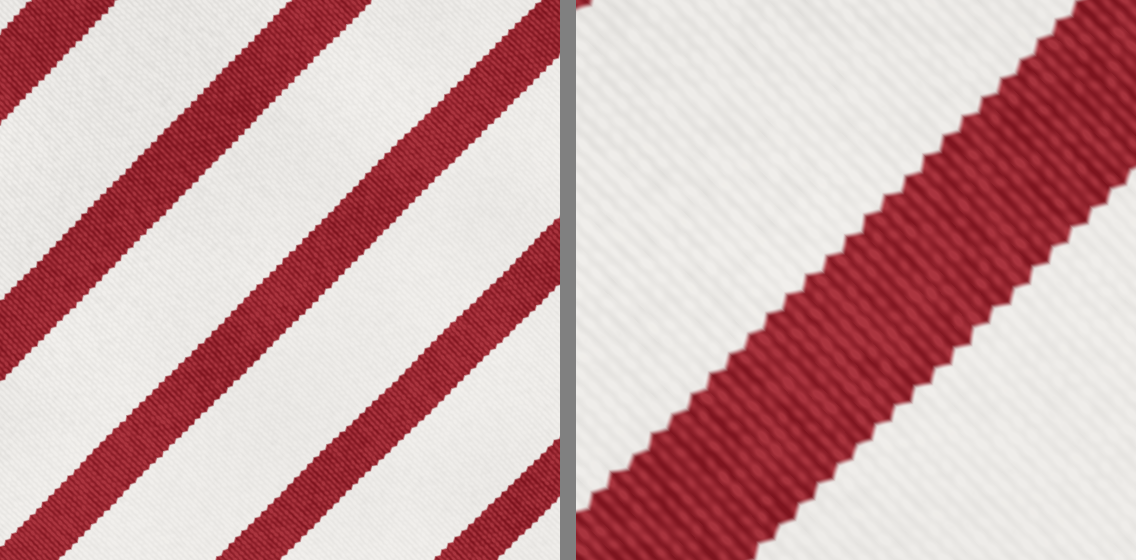
Left: the whole. Right: its middle third, enlarged.
Give the GLSL for this texture, as a Shadertoy shader.

```glsl
// Cream knitted jersey with diagonal crimson stripes and stitch-toothed edges.

#define HALF_STRIPE 0.167   // half stripe width, as a share of one repeat
#define NARROWING 0.006     // width lost at each further stripe
#define COURSES 26.0        // stitch rows per stripe repeat
#define WALES 43.0          // stitch columns per unit along the stripes
#define STITCH_V 0.25       // depth of the V of a stitch, in rows
#define TOOTH 0.016         // depth of the edge teeth, in repeats
#define EDGE_SOFT 0.0085    // least edge blur, in repeats
#define RED_LIGHT vec3(0.665, 0.205, 0.245)
#define RED_DARK vec3(0.495, 0.080, 0.120)
#define CREAM_LIGHT vec3(0.940, 0.932, 0.920)
#define CREAM_DARK vec3(0.840, 0.833, 0.820)

const float TAU = 6.2831853;

float hash(vec2 p) {
    vec3 h = fract(p.xyx * vec3(0.1031, 0.1030, 0.0973));
    h += dot(h, h.yzx + 33.33);
    return fract((h.x + h.y) * h.z);
}

float noise(vec2 p) {
    vec2 i = floor(p), f = fract(p);
    f = f * f * (3.0 - 2.0 * f);
    return mix(mix(hash(i), hash(i + vec2(1, 0)), f.x),
               mix(hash(i + vec2(0, 1)), hash(i + vec2(1, 1)), f.x), f.y);
}

// Stripe phase: whole numbers lie on stripe centres, tightening to lower right.
float stripePhase(float across, float along) {
    across += along * (0.030 - 0.024 * across);
    across += 0.006 * (noise(vec2(along * 5.0, across * 3.0) + 20.0) - 0.5);
    return -0.280 + across * (2.030 + 0.167 * across);
}

void mainImage(out vec4 fragColor, in vec2 fragCoord) {
    vec2 uv = fragCoord / iResolution.xy;
    float across = uv.x + 1.0 - uv.y;   // grows towards the lower right
    float along = uv.x - 1.0 + uv.y;    // grows towards the upper right
    float phase = stripePhase(across, along);

    // Knit grid: narrow columns of stitch legs running across the stripes.
    float wale = along * WALES + 0.4 * noise(uv * 7.0);
    float vee = abs(fract(wale) - 0.5) * 2.0;
    float course = phase * COURSES + STITCH_V * (vee - 0.5) + 0.5 * floor(wale * 2.0);
    vec2 leg = vec2(floor(wale * 2.0), floor(course));
    float stitchTone = hash(leg + 150.0);

    // Long legs run down the columns, with dark gaps beside them.
    float row = 0.5 - 0.5 * cos(TAU * course);
    float bulge = 0.5 - 0.5 * cos(2.0 * TAU * wale);
    float yarn = 0.10 + bulge * (0.62 + 0.26 * row) + 0.10 * row;
    float detail = 1.0 - smoothstep(0.5, 1.0, fwidth(phase) * COURSES);
    yarn = mix(0.53, yarn, detail);

    // Uneven yarn, fibres lying along the columns, and soft folds.
    float fibre = noise(vec2(wale * 3.0, phase * 22.0) + 300.0) - 0.5;
    float fold = noise(vec2(along, across) * 4.0 + 7.0) - 0.5;
    float tone = yarn + 0.30 * (stitchTone - 0.5) * row * detail + 0.45 * fibre;

    // Stripe mask: one pointed tooth per column, with a little wear.
    float stripe = round(phase);
    float tooth = (vee - 0.5) * (0.8 + 0.4 * noise(vec2(wale, stripe + 40.0)));
    float wear = 0.006 * (noise(vec2(wale * 0.8, stripe * 7.0 + 90.0)) - 0.5);
    float edge = abs(phase + TOOTH * tooth + wear - stripe) - (HALF_STRIPE - NARROWING * stripe);
    float soft = max(fwidth(phase), EDGE_SOFT);
    float mask = 1.0 - smoothstep(-soft, soft, edge);

    // Gaps in the cream show most towards the upper left, some as pinholes.
    float openness = mix(0.62, 0.38, smoothstep(0.3, 1.3, across));
    float pinhole = smoothstep(0.75, 1.0, hash(leg + 31.0)) * row * openness * detail;
    float creamTone = 1.0 - openness * (1.0 - clamp(tone + 0.12, 0.0, 1.0)) - 0.35 * pinhole;
    vec3 cream = mix(CREAM_DARK, CREAM_LIGHT, creamTone);
    vec3 red = mix(RED_DARK, RED_LIGHT, clamp(tone + 0.04 + 0.25 * fold, 0.0, 1.0));

    vec3 color = mix(cream, red, mask) * (1.0 + 0.025 * fold);
    fragColor = vec4(color, 1.0);
}
```
